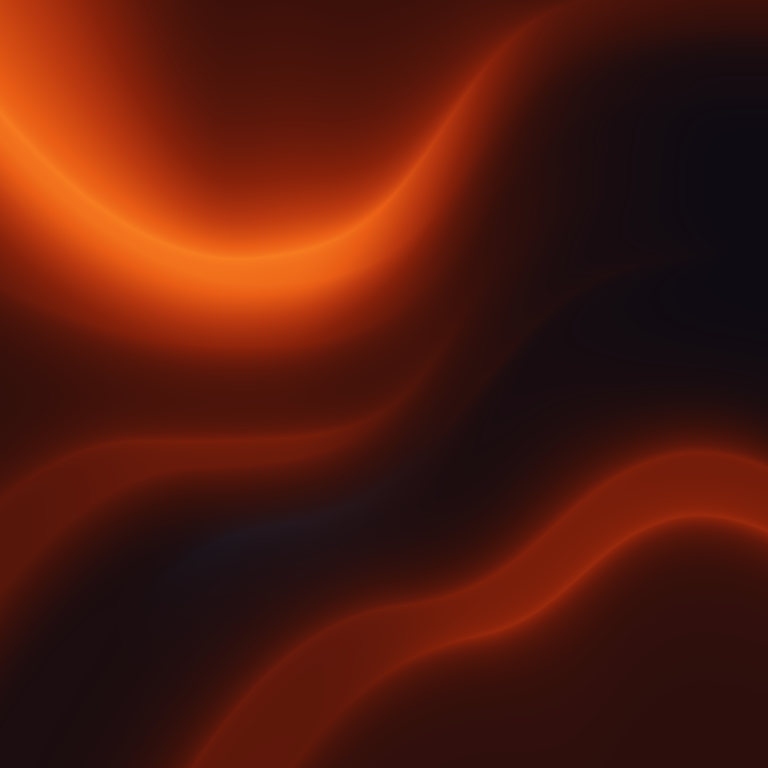
This background is drawn by a WebGL 2 fragment shader. Its source:

```glsl
#version 300 es
precision highp float;
// Glowing ember ribbons flowing in soft waves over a dark navy ground.

#define MAIN_HEAT 4.7     // strength of the brightest wave
#define MID_HEAT 1.7      // strength of the middle ribbon
#define LOW_HEAT 2.2      // strength of the lower ribbon
#define BASE_HEAT 0.55    // warmth of the ground above the middle ribbon
#define RIM_WIDTH 0.009   // thickness of the bright edges
#define RIM_HEAT 0.45     // strength of the bright edges

uniform vec2 u_resolution;
out vec4 fragColor;

// Height of a wave: shape = (base, end of left bend, left curvature, rise),
// step = (centre, width) of the rise.
float waveHeight(float x, vec4 shape, vec2 step) {
  float bend = max(shape.y - x, 0.0);
  float rise = 1.0 / (1.0 + exp((step.x - x) / step.y));
  return shape.x + shape.z * bend * bend + shape.w * rise;
}

// Approximate signed distance to a wave, positive above it.
float waveDistance(vec2 p, vec4 shape, vec2 step) {
  const float h = 0.004;
  float slope = (waveHeight(p.x + h, shape, step) - waveHeight(p.x - h, shape, step)) / (2.0 * h);
  return (p.y - waveHeight(p.x, shape, step)) * inversesqrt(1.0 + slope * slope);
}

// Exponential falloff with separate reach above and below an edge.
float glow(float d, float above, float below) {
  return exp(-max(d, 0.0) / above - max(-d, 0.0) / below);
}

// Filled band that fades outside its upper and lower edges.
float ribbon(float upper, float lower, float above, float below) {
  return exp(-max(upper, 0.0) / above - max(-lower, 0.0) / below);
}

float rim(float d) {
  return RIM_HEAT * exp(-abs(d) / RIM_WIDTH);
}

// Heat from -1 (navy) through red to 6 (bright amber).
vec3 emberColor(float heat) {
  const vec3 ramp[8] = vec3[8](
    vec3(0.035, 0.04, 0.075), vec3(0.11, 0.05, 0.06),
    vec3(0.23, 0.065, 0.04), vec3(0.36, 0.09, 0.04),
    vec3(0.53, 0.13, 0.04), vec3(0.73, 0.22, 0.06),
    vec3(0.91, 0.36, 0.08), vec3(0.97, 0.49, 0.13));
  vec3 color = ramp[0];
  for (int i = 1; i < 8; i++) {
    color = mix(color, ramp[i], clamp(heat + 2.0 - float(i), 0.0, 1.0));
  }
  return color;
}

void main() {
  vec2 p = gl_FragCoord.xy / u_resolution;
  vec2 low = p + vec2(0.0, 1.8 * pow(max(p.x - 0.87, 0.0), 2.0));

  // Signed distances to the wave edges, from top to bottom
  float mainEdge = waveDistance(p, vec4(0.658, 0.33, 1.8, 0.36), vec2(0.58, 0.06));
  float innerFold = waveDistance(p, vec4(0.625, 0.36, 1.5, 0.34), vec2(0.62, 0.06));
  float outerFold = waveDistance(p, vec4(0.545, 0.34, 0.7, 0.34), vec2(0.62, 0.06));
  float midUpper = waveDistance(p, vec4(0.425, 0.18, -2.4, 0.40), vec2(0.62, 0.055));
  float midLower = waveDistance(p, vec4(0.39, 0.26, -2.4, 0.38), vec2(0.60, 0.065));
  float darkEdge = waveDistance(p, vec4(0.305, 0.36, -2.8, 0.37), vec2(0.62, 0.075));
  float lowUpper = waveDistance(low, vec4(0.203, 0.52, -2.8, 0.22), vec2(0.72, 0.06));
  float lowLower = waveDistance(low, vec4(0.16, 0.62, -2.8, 0.18), vec2(0.755, 0.05));

  // Ground: warm at the upper left, navy toward the right
  float right = smoothstep(0.55, 0.95, p.x);
  float warm = smoothstep(-0.12, 0.0, midLower) * (1.0 - right);
  float heat = mix(-0.15, -0.7, right * smoothstep(0.3, 0.6, p.y));
  heat += (BASE_HEAT + 0.15) * warm;
  heat += 0.65 * smoothstep(0.02, -0.15, lowLower);

  // Main wave: wide on the left, narrow where it climbs
  float climb = smoothstep(0.35, 0.6, p.x);
  float reach = mix(0.40, 0.15, smoothstep(0.0, 0.3, p.x)) - 0.095 * climb;
  float body = mainEdge > 0.0 ? exp(-mainEdge / reach)
                              : exp(-pow(mainEdge / mix(0.12, 0.08, climb), 2.0));
  float fade = 1.0 - smoothstep(0.38, 0.75, p.x) * 0.64;
  heat += fade * (MAIN_HEAT * body + rim(mainEdge));
  heat += fade * (0.35 * glow(innerFold, 0.03, 0.02) + 0.6 * glow(outerFold, 0.08, 0.03));

  // Middle ribbon, dissolving as it rises
  float midFade = 1.0 - 0.85 * smoothstep(0.38, 0.66, p.x);
  midFade *= mix(0.75, 1.0, smoothstep(0.0, 0.25, p.x)) * (1.0 - right);
  heat += midFade * (MID_HEAT * ribbon(midUpper, midLower, 0.04, 0.035) + 0.6 * rim(midUpper));

  // Faint edge of the dark channel
  heat += 0.5 * glow(darkEdge, 0.03, 0.012) * smoothstep(0.52, 0.68, p.x)
        * (1.0 - smoothstep(0.8, 0.98, p.x));

  // Lower ribbon, hottest along its underside
  float lowFade = LOW_HEAT + 0.5 * smoothstep(0.4, 0.7, p.x);
  heat += lowFade * ribbon(lowUpper, lowLower, 0.048, 0.05) + 0.6 * rim(lowUpper);
  heat += smoothstep(0.4, 0.65, p.x) * (0.5 * glow(lowLower, 0.035, 0.03) + 0.6 * rim(lowLower));

  // Cool sheen on the channel
  float sheen = glow(darkEdge, 0.02, 0.05) * smoothstep(0.15, 0.32, p.x)
              * (1.0 - smoothstep(0.38, 0.62, p.x));
  vec3 color = emberColor(heat) + sheen * vec3(-0.005, 0.035, 0.06);
  fragColor = vec4(color, 1.0);
}
```
